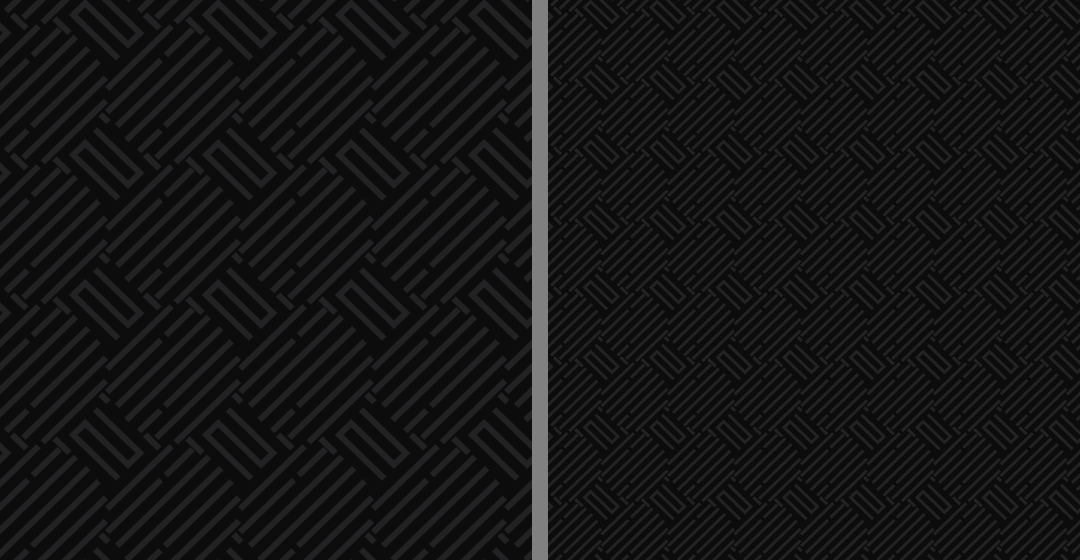
Left: one tile. Right: repeated 2 by 2.
A Shadertoy shader for this pattern:

```glsl
const float REPEATS = 4.0;
const vec2 CELL = vec2(5.53, 6.0);      // cell size, in stripe pitches
const float HALF_WIDTH = 0.18;          // half a stripe, in pitches
const vec3 GROUND = vec3(0.047, 0.047, 0.049);
const vec3 STRIPE = vec3(0.133, 0.134, 0.140);

// Signed distance to a box given by two opposite corners
float boxDistance(vec2 p, vec2 low, vec2 high) {
    vec2 q = abs(p - 0.5 * (low + high)) - 0.5 * (high - low);
    return length(max(q, 0.0)) + min(max(q.x, q.y), 0.0);
}

// Rising stripe: fixed across, spanning a range along
float risingBar(vec2 p, float across, vec2 span) {
    return boxDistance(p, vec2(across - HALF_WIDTH, span.x),
                          vec2(across + HALF_WIDTH, span.y));
}

// Falling stripe: the same with the axes exchanged
float fallingBar(vec2 p, float along, vec2 span) {
    return risingBar(p.yx, along, span);
}

// Seven parallel stripes, two of them broken by a short gap
float hatch(vec2 p) {
    vec2 spans[7] = vec2[7](
        vec2(2.25, 7.60), vec2(1.25, 8.35), vec2(1.07, 8.70), vec2(0.85, 8.73),
        vec2(0.90, 8.60), vec2(1.33, 8.20), vec2(1.94, 7.20));
    float d = 1e3;
    for (int i = 0; i < 7; i++) {
        d = min(d, risingBar(p, float(i), spans[i]));
    }
    float gaps = min(boxDistance(p, vec2(0.5, 5.72), vec2(1.5, 6.12)),
                     boxDistance(p, vec2(3.5, 2.68), vec2(4.5, 3.06)));
    return max(d, -gaps);
}

// Folded band: three falling bars joined by two caps
float fold(vec2 p) {
    float d = 1e3;
    for (int i = 0; i < 3; i++) {
        d = min(d, fallingBar(p, -float(i), vec2(1.24, 5.16)));
    }
    d = min(d, risingBar(p, 4.98, vec2(-1.0, 0.0)));
    return min(d, risingBar(p, 1.42, vec2(-2.0, -1.0)));
}

// Short crosswise pieces at the ends of the hatch
float stubs(vec2 p) {
    float d = fallingBar(p, 1.0, vec2(4.40, 5.58));
    d = min(d, fallingBar(p, 2.60, vec2(6.33, 7.57)));
    return min(d, fallingBar(p, 0.87, vec2(0.82, 1.48)));
}

float motif(vec2 p) {
    return min(hatch(p), min(fold(p), stubs(p)));
}

// x runs across the rising stripes, y runs along them
vec2 diagonalAxes(vec2 p) {
    return vec2(p.x + p.y - 4.417, p.x - p.y + 1.4375);
}

// Motifs reach past their cell, so the neighbours are included
float tiledMotif(vec2 cellPos) {
    float d = 1e3;
    for (int j = -1; j <= 1; j++) {
        for (int i = -1; i <= 1; i++) {
            vec2 local = (cellPos + vec2(i, j)) * CELL;
            d = min(d, motif(diagonalAxes(local)));
        }
    }
    return d;
}

void mainImage(out vec4 fragColor, in vec2 fragCoord) {
    vec2 uv = fragCoord / iResolution.xy;
    vec2 cellPos = fract(vec2(uv.x, 1.0 - uv.y) * REPEATS - REPEATS / 3.0);

    // One pixel measured along the diagonal axes
    float pixel = 1.4142 * REPEATS * CELL.y / iResolution.y;
    float ink = 1.0 - smoothstep(-0.7 * pixel, 0.7 * pixel, tiledMotif(cellPos));
    fragColor = vec4(mix(GROUND, STRIPE, ink), 1.0);
}
```
